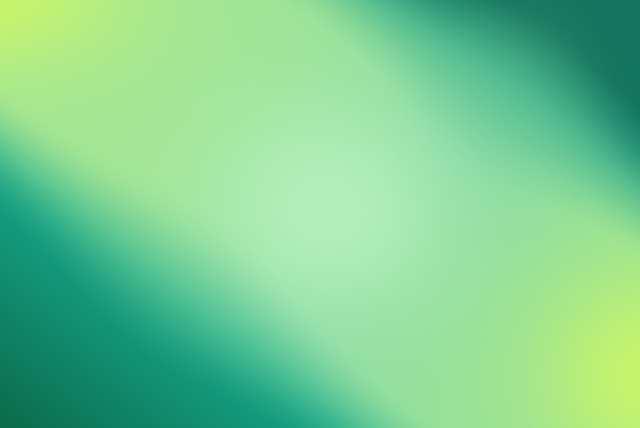
Reproduce this background procedurally as a WebGL 2 fragment shader.

```glsl
#version 300 es
precision highp float;
// Soft green mesh gradient: a pale diagonal band with a mint centre and lime
// corners, shaded by two dark teal corners. Light comes from Gaussian glows,
// shade from wide smoothsteps across two slanted lines.

uniform vec2 u_resolution;
out vec4 fragColor;

const float ASPECT = 1.5;  // layout space is ASPECT wide and 1 high

// Light colours
const vec3 LEAF  = vec3(0.64, 0.90, 0.58);
const vec3 SAGE  = vec3(0.59, 0.88, 0.60);
const vec3 AQUA  = vec3(0.48, 0.83, 0.66);
const vec3 MINT  = vec3(0.71, 0.94, 0.74);
const vec3 LIME  = vec3(0.78, 0.96, 0.42);

// Shade colours, from the soft rim to the deep corner
const vec3 LOW_RIM   = vec3(0.09, 0.66, 0.55);
const vec3 LOW_DEEP  = vec3(0.04, 0.42, 0.29);
const vec3 HIGH_RIM  = vec3(0.11, 0.62, 0.52);
const vec3 HIGH_DEEP = vec3(0.08, 0.46, 0.37);

// Shade lines: start, unit direction, length
const vec2 LOW_START  = vec2(0.0, 0.658);
const vec2 LOW_DIR    = vec2(0.792, -0.610);
const float LOW_LEN   = 1.07;
const vec2 HIGH_START = vec2(0.859, 1.0);
const vec2 HIGH_DIR   = vec2(0.813, -0.582);
const float HIGH_LEN  = 0.79;

// Half-widths of the blur at the ends and the middle of each line
const vec2 LOW_BLUR  = vec2(0.115, 0.195);
const vec2 HIGH_BLUR = vec2(0.130, 0.260);
const float HIGH_BOW = 0.03;      // how far the upper line bends outwards
const float LOW_DEPTH  = 0.52;    // distance at which the deep tone is reached
const float HIGH_DEPTH = 0.16;
const float DITHER = 1.0 / 255.0;

float hash(vec2 p) {
    return fract(sin(dot(p, vec2(12.9898, 78.233))) * 43758.5453);
}

// Elliptical Gaussian falloff, 1 at the centre
float glow(vec2 p, vec2 centre, vec2 radius) {
    vec2 q = (p - centre) / radius;
    return exp(-dot(q, q));
}

// Signed distance to the right of a line (x) and nearness to its middle (y)
vec2 lineField(vec2 p, vec2 start, vec2 dir, float len) {
    vec2 q = p - start;
    float along = (dot(q, dir) / len - 0.5) / 0.30;
    return vec2(dot(q, vec2(dir.y, -dir.x)), exp(-along * along));
}

// Blend in a shade that deepens with distance behind its rim
vec3 shade(vec3 base, float dist, float blur, vec3 rim, vec3 deep, float depth) {
    vec3 tone = mix(rim, deep, clamp(dist / depth, 0.0, 1.0));
    return mix(base, tone, smoothstep(-blur, blur, dist));
}

vec3 lightField(vec2 p) {
    vec3 color = mix(LEAF, SAGE, smoothstep(0.3, 1.1, p.x));
    color = mix(color, AQUA, 0.55 * glow(p, vec2(1.09, 0.65), vec2(0.28)));
    color = mix(color, AQUA, 0.55 * glow(p, vec2(0.68, 0.24), vec2(0.28)));
    color = mix(color, MINT, 0.95 * glow(p, vec2(0.77, 0.51), vec2(0.30, 0.27)));
    color = mix(color, LIME, glow(p, vec2(-0.02, 1.02), vec2(0.30, 0.19)));
    return mix(color, LIME, glow(p, vec2(1.53, 0.12), vec2(0.27, 0.27)));
}

void main() {
    vec2 p = gl_FragCoord.xy / u_resolution * vec2(ASPECT, 1.0);
    vec3 color = lightField(p);

    // Lower-left corner
    vec2 low = lineField(p, LOW_START, LOW_DIR, LOW_LEN);
    color = shade(color, low.x, mix(LOW_BLUR.x, LOW_BLUR.y, low.y),
                  LOW_RIM, LOW_DEEP, LOW_DEPTH);

    // Upper-right corner lies on the other side of its line
    vec2 high = lineField(p, HIGH_START, HIGH_DIR, HIGH_LEN);
    color = shade(color, -high.x - HIGH_BOW * high.y,
                  mix(HIGH_BLUR.x, HIGH_BLUR.y, high.y),
                  HIGH_RIM, HIGH_DEEP, HIGH_DEPTH);

    // Fine dither hides banding
    color += (hash(gl_FragCoord.xy) - 0.5) * DITHER;
    fragColor = vec4(color, 1.0);
}
```
